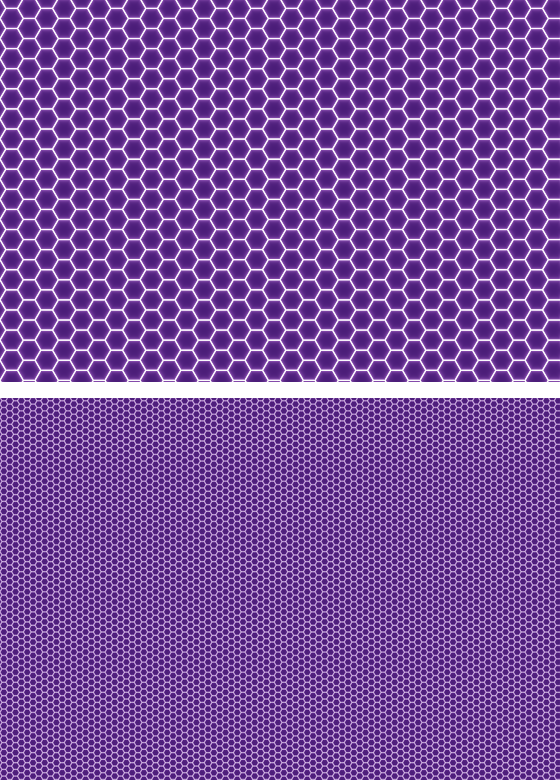
Top, the tile; bottom, the same tile 3 across and 3 down.
A Shadertoy shader for this pattern:

```glsl
const float SQRT3 = 1.7320508;
const vec2 REPEATS = vec2(16.0, 19.0);       // column pairs across, cells down
const vec2 CELL_OFFSET = vec2(0.3333, 0.083); // centre of the first cell, in repeats

const vec3 CORE_COLOR = vec3(0.29, 0.11, 0.47);
const vec3 GLOW_COLOR = vec3(0.56, 0.32, 0.71);
const vec3 LINE_COLOR = vec3(0.985, 0.98, 0.99);

// Offset from the nearest hexagon centre; cells are one unit high
vec2 hexLocal(vec2 p) {
    vec2 period = vec2(SQRT3, 1.0);
    vec2 a = mod(p + 0.5 * period, period) - 0.5 * period;
    vec2 b = mod(p, period) - 0.5 * period;
    return dot(a, a) < dot(b, b) ? a : b;
}

// Distance from a point inside a flat-topped hexagon to its border
float hexBorder(vec2 q) {
    q = abs(q);
    return 0.5 - max(q.y, dot(q, vec2(0.5 * SQRT3, 0.5)));
}

// Purple fill, brightening towards the border
vec3 cellFill(float border, float glowReach) {
    float glow = exp(-max(border - 0.04, 0.0) / glowReach);
    return mix(CORE_COLOR, GLOW_COLOR, glow);
}

// Antialiased coverage of the line centred on the border
float lineMask(float border, float halfWidth, float pixel) {
    return 1.0 - smoothstep(halfWidth - 0.5 * pixel, halfWidth + 0.5 * pixel, border);
}

void mainImage(out vec4 fragColor, in vec2 fragCoord) {
    vec2 uv = fragCoord / iResolution.xy;
    vec2 p = (uv * REPEATS - CELL_OFFSET) * vec2(SQRT3, 1.0);
    float pixel = REPEATS.y / iResolution.y;

    float border = hexBorder(hexLocal(p));
    vec3 color = cellFill(border, 0.096);
    color = mix(color, LINE_COLOR, lineMask(border, 0.036, pixel));

    fragColor = vec4(color, 1.0);
}
```
